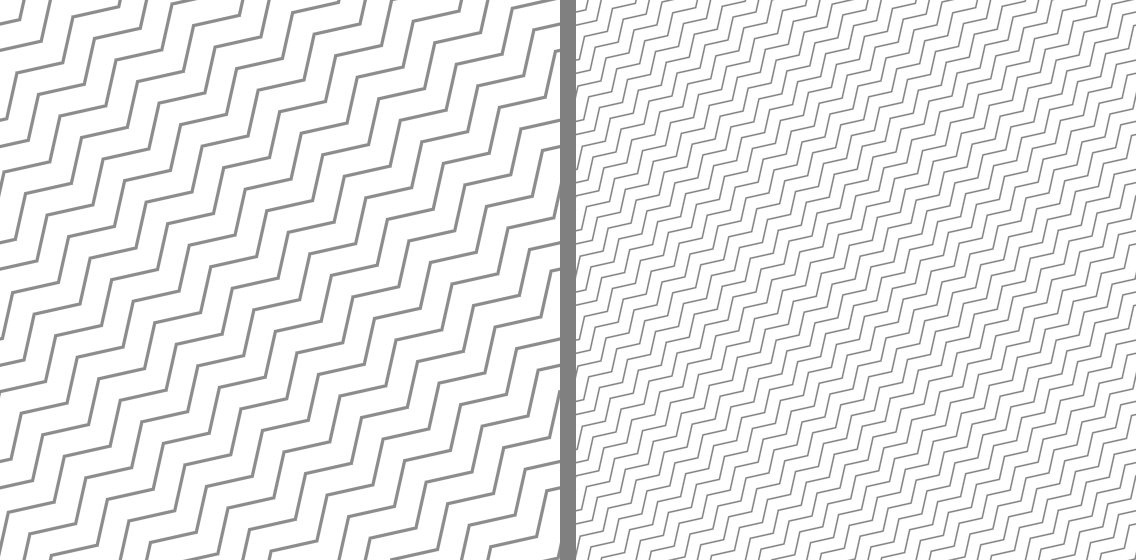
Left: one tile. Right: repeated 2 by 2.
This pattern is drawn by a Shadertoy shader. Its source:

```glsl
#define WAVES 5.0            // zigzag periods along the rising diagonal
#define LINES 13.0           // lines across the falling diagonal
#define AMPLITUDE 0.825      // peak to peak height, in line spacings
#define LINE_OFFSET 0.5      // position of the lines within their spacing
#define LINE_WIDTH 0.0058    // stroke width, in canvas units
#define SOFTNESS 0.7         // edge smoothing radius, in pixels
#define PAPER_COLOR vec3(1.0)
#define LINE_COLOR vec3(0.55)

// Triangle wave with period 1: +0.5 at whole numbers, -0.5 halfway between
float triangleWave(float t) {
    return abs(2.0 * fract(t) - 1.0) - 0.5;
}

// Distance to the nearest zigzag centre line, with mitred corners
float zigzagDistance(vec2 p) {
    float along = WAVES * (p.x + p.y);
    float across = LINES * (p.x - p.y);
    float offset = across - LINE_OFFSET - AMPLITUDE * triangleWave(along);
    float toNearest = abs(fract(offset + 0.5) - 0.5);

    // Divide by the gradient length so both slopes have the same width
    float gradient = sqrt(2.0) * length(vec2(LINES, 2.0 * AMPLITUDE * WAVES));
    return toNearest / gradient;
}

void mainImage(out vec4 fragColor, in vec2 fragCoord) {
    vec2 p = fragCoord / iResolution.xy;
    float edge = SOFTNESS / min(iResolution.x, iResolution.y);

    float d = zigzagDistance(p) - 0.5 * LINE_WIDTH;
    float ink = 1.0 - smoothstep(-edge, edge, d);

    fragColor = vec4(mix(PAPER_COLOR, LINE_COLOR, ink), 1.0);
}
```
